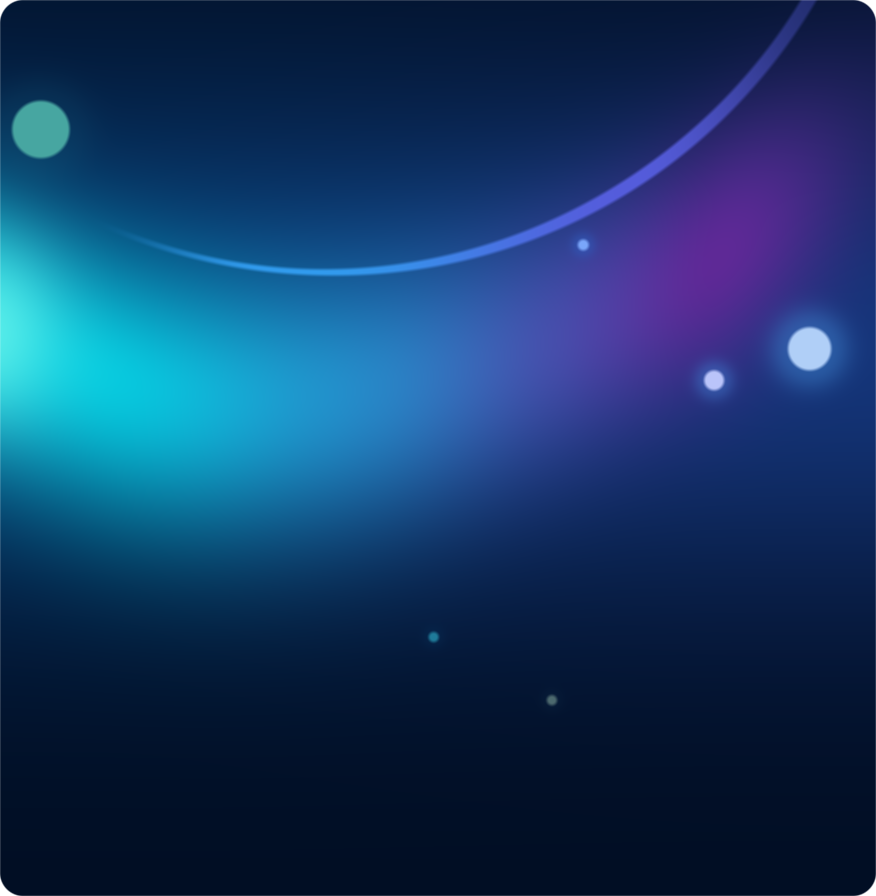
A Shadertoy shader for this background:

```glsl
// A luminous cyan-to-violet band sweeps across a navy night, beneath a thin arc.
// The band is a Gaussian around a bent curve; the arc, the glowing dots
// and the rounded card outline are distance functions.

float bell(float d, float width) {
    return exp(-d * d / (width * width));
}

vec3 nightSky(vec2 p) {
    vec3 haze = mix(vec3(0.03, 0.18, 0.33), vec3(0.075, 0.155, 0.34), smoothstep(0.1, 0.9, p.x));
    return vec3(0.003, 0.052, 0.135) + haze * bell(p.y - 0.62, 0.3);
}

vec3 bandColor(float x) {
    vec3 cyan = vec3(0.02, 0.79, 0.87);
    vec3 blue = vec3(0.14, 0.55, 0.79);
    vec3 indigo = vec3(0.29, 0.28, 0.66);
    vec3 violet = vec3(0.37, 0.16, 0.59);
    vec3 c = mix(cyan, blue, smoothstep(0.1, 0.42, x));
    c = mix(c, indigo, smoothstep(0.36, 0.68, x));
    return mix(c, violet, smoothstep(0.62, 0.8, x));
}

// Weight of the band: softer below its curve, fading at the right
float bandWeight(vec2 p) {
    float dx = p.x - 0.28;
    float d = p.y - 0.556 - dx * dx * (dx < 0.0 ? 0.93 : 0.57);
    float width = d > 0.0 ? 0.14 : mix(0.155, 0.13, smoothstep(0.3, 0.8, p.x));
    return bell(d, width) * (1.0 - 0.75 * smoothstep(0.8, 1.0, p.x));
}

vec3 addArc(vec3 col, vec2 p, float pixel) {
    float d = abs(length(p - vec2(0.367, 1.32)) - 0.624);
    float halfWidth = mix(0.003, 0.0075, smoothstep(0.25, 0.8, p.x));
    float line = 1.0 - smoothstep(-0.0015 - pixel, 0.0015 + pixel, d - halfWidth);
    float fade = smoothstep(0.1, 0.3, p.x) * (1.0 - 0.65 * smoothstep(0.7, 0.92, p.x));
    vec3 ink = mix(vec3(0.2, 0.62, 0.95), vec3(0.34, 0.37, 0.88), smoothstep(0.35, 0.7, p.x));
    return mix(col, ink, line * fade * 0.95);
}

vec3 addDots(vec3 col, vec2 p, float pixel) {
    // Centre and radius, then colour and halo strength
    vec3 dots[6] = vec3[6](
        vec3(0.0456, 0.8555, 0.032), vec3(0.9036, 0.6107, 0.024),
        vec3(0.797, 0.5755, 0.011), vec3(0.651, 0.7266, 0.006),
        vec3(0.484, 0.289, 0.0055), vec3(0.616, 0.2185, 0.0055));
    vec4 tints[6] = vec4[6](
        vec4(0.28, 0.65, 0.63, 0.15), vec4(0.69, 0.81, 0.97, 0.45),
        vec4(0.73, 0.77, 0.98, 0.4), vec4(0.48, 0.65, 0.98, 0.3),
        vec4(0.12, 0.48, 0.6, 0.1), vec4(0.3, 0.41, 0.43, 0.1));
    for (int i = 0; i < 6; i++) {
        float radius = dots[i].z;
        float d = length(p - dots[i].xy) - radius;
        float halo = tints[i].a * bell(max(d, 0.0), radius * 0.8 + 0.004);
        col = mix(col, tints[i].rgb * vec3(0.35, 0.65, 0.85), halo);
        float soft = 0.0015 + pixel;
        col = mix(col, tints[i].rgb, 1.0 - smoothstep(-soft, soft, d));
    }
    return col;
}

void mainImage(out vec4 fragColor, in vec2 fragCoord) {
    float pixel = 1.0 / iResolution.y;
    vec2 p = fragCoord * pixel;
    vec2 size = iResolution.xy * pixel;

    // Sky, band and the bright source at the left edge
    vec3 col = mix(nightSky(p), bandColor(p.x), bandWeight(p));
    float source = bell(length((p - vec2(-0.02, 0.63)) * vec2(1.0, 0.85)), 0.085);
    col = mix(col, vec3(0.4, 0.95, 0.92), 0.85 * source);

    col = addArc(col, p, pixel);
    col = addDots(col, p, pixel);

    // White outside the rounded card
    float corner = 0.026;
    vec2 q = abs(p - 0.5 * size) - 0.5 * size + corner;
    float card = length(max(q, 0.0)) - corner;
    col = mix(col, vec3(1.0), smoothstep(-pixel, pixel, card));
    fragColor = vec4(col, 1.0);
}
```
